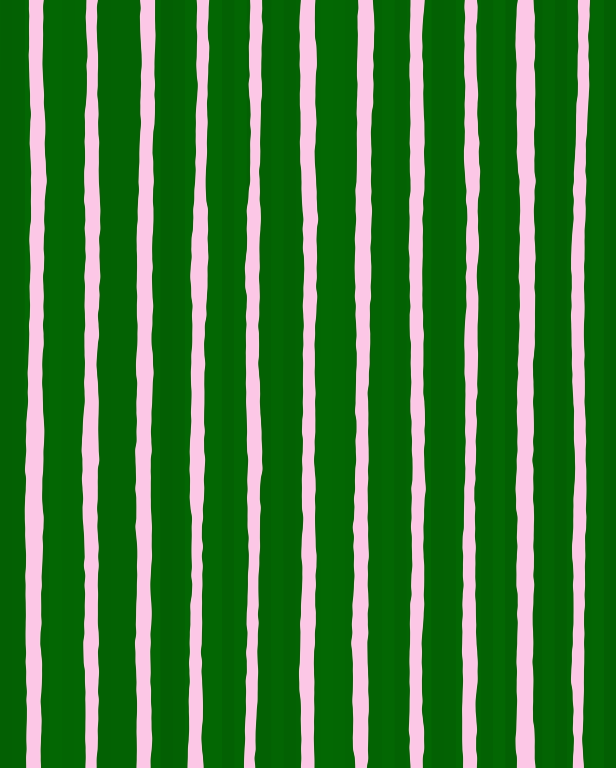
A Shadertoy shader for this pattern:

```glsl
#define PITCH 0.0883
#define FIRST_CENTRE 0.0586
#define HALF_WIDTH 0.0112
#define WIDTH_SPREAD 0.0026
#define LEAN 0.004
#define RIM 0.0017
#define GROUND vec3(0.01, 0.39, 0.01)
#define GROUND_EDGE vec3(0.07, 0.34, 0.05)
#define STRIPE vec3(0.99, 0.78, 0.90)
#define STRIPE_EDGE vec3(0.95, 0.84, 0.87)

float hash(vec2 p) {
    return fract(sin(dot(p, vec2(127.1, 311.7))) * 43758.5453);
}

// Smooth noise along y, in -1..1, with a separate sequence per seed
float noise(float y, float seed) {
    float cell = floor(y);
    float t = fract(y);
    t = t * t * (3.0 - 2.0 * t);
    return 2.0 * mix(hash(vec2(cell, seed)), hash(vec2(cell + 1.0, seed)), t) - 1.0;
}

// Hand-cut outline: slow swell, small dents and fine nicks
float edgeOffset(float y, float seed) {
    return 0.0026 * noise(y * 6.0, seed)
         + 0.0014 * noise(y * 20.0, seed + 31.0)
         + 0.0010 * noise(y * 64.0, seed + 67.0);
}

// Signed distance to the nearest stripe, negative inside
float stripeDistance(vec2 p) {
    float id = floor((p.x - FIRST_CENTRE) / PITCH + 0.5);
    float centre = FIRST_CENTRE + id * PITCH;
    centre += LEAN * (p.y - 0.62) + 0.0035 * noise(p.y * 2.5, id + 11.0);
    float halfWidth = HALF_WIDTH + WIDTH_SPREAD * (2.0 * hash(vec2(id, 5.3)) - 1.0);
    float x = p.x - centre;
    float left = -halfWidth + edgeOffset(p.y, id * 2.0 + 101.0);
    float right = halfWidth + edgeOffset(p.y, id * 2.0 + 102.0);
    return max(left - x, x - right);
}

// Faint vertical brush bands in the ground
float brushBands(vec2 p, float aa) {
    float x = (p.x + 0.003 * noise(p.y * 2.0, 7.0)) * 50.0;
    float cell = floor(x);
    float blend = smoothstep(1.0 - 50.0 * aa, 1.0, fract(x));
    return mix(hash(vec2(cell, 2.0)), hash(vec2(cell + 1.0, 2.0)), blend) - 0.5;
}

void mainImage(out vec4 fragColor, in vec2 fragCoord) {
    vec2 p = fragCoord / iResolution.x;
    float aa = 1.0 / iResolution.x;
    float d = stripeDistance(p);

    // Green ground, darker beside each stripe
    vec3 ground = GROUND + vec3(0.0, 0.035, 0.0) * brushBands(p, aa);
    ground = mix(GROUND_EDGE, ground, smoothstep(-0.5 * aa, 0.5 * aa, d - RIM));

    // Pink stripe with a pale rim
    vec3 stripe = mix(STRIPE, STRIPE_EDGE, smoothstep(-0.5 * aa, 0.5 * aa, d + RIM));

    vec3 colour = mix(stripe, ground, smoothstep(-0.6 * aa, 0.6 * aa, d));
    fragColor = vec4(colour, 1.0);
}
```
